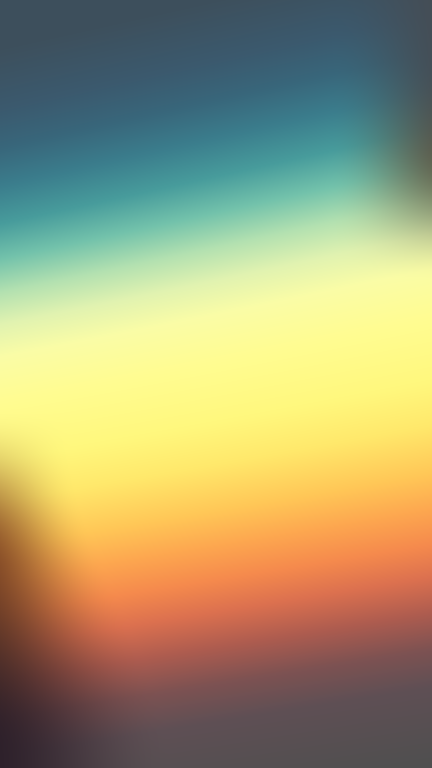
Give the GLSL for this background, as a WebGL 1 fragment shader.

```glsl
precision highp float;
// Blurred sunset: a slanted ramp from slate and teal through yellow to ember, with two dark corners.

#define TOP_SLOPE 0.125
#define BOTTOM_SLOPE 0.09
#define RIGHT_SHADE_START 0.76
#define LEFT_SHADE_NARROW 0.17
#define LEFT_SHADE_WIDE 0.40

uniform vec2 u_resolution;

// Moves the colour on to the next stop while t runs from start to end.
vec3 toStop(vec3 color, vec3 next, float start, float end, float t) {
  return mix(color, next, clamp((t - start) / (end - start), 0.0, 1.0));
}

// Sky colours from the top (t = 0) to the bottom (t = 1).
vec3 skyRamp(float t) {
  vec3 c = vec3(0.24, 0.31, 0.36);
  c = toStop(c, vec3(0.23, 0.35, 0.43), 0.00, 0.08, t);
  c = toStop(c, vec3(0.22, 0.40, 0.48), 0.08, 0.13, t);
  c = toStop(c, vec3(0.23, 0.49, 0.55), 0.13, 0.18, t);
  c = toStop(c, vec3(0.28, 0.61, 0.61), 0.18, 0.23, t);
  c = toStop(c, vec3(0.45, 0.76, 0.67), 0.23, 0.277, t);
  c = toStop(c, vec3(0.70, 0.88, 0.69), 0.277, 0.322, t);
  c = toStop(c, vec3(0.88, 0.95, 0.69), 0.322, 0.365, t);
  c = toStop(c, vec3(0.98, 0.99, 0.65), 0.365, 0.41, t);
  c = toStop(c, vec3(1.00, 0.99, 0.57), 0.41, 0.47, t);
  c = toStop(c, vec3(1.00, 0.97, 0.49), 0.47, 0.55, t);
  c = toStop(c, vec3(1.00, 0.91, 0.42), 0.55, 0.605, t);
  c = toStop(c, vec3(1.00, 0.78, 0.34), 0.605, 0.665, t);
  c = toStop(c, vec3(0.99, 0.65, 0.31), 0.665, 0.712, t);
  c = toStop(c, vec3(0.96, 0.54, 0.30), 0.712, 0.755, t);
  c = toStop(c, vec3(0.86, 0.44, 0.31), 0.755, 0.797, t);
  c = toStop(c, vec3(0.68, 0.36, 0.31), 0.797, 0.843, t);
  c = toStop(c, vec3(0.49, 0.32, 0.32), 0.843, 0.89, t);
  c = toStop(c, vec3(0.37, 0.31, 0.33), 0.89, 0.94, t);
  return toStop(c, vec3(0.31, 0.31, 0.31), 0.94, 1.04, t);
}

void main() {
  vec2 uv = gl_FragCoord.xy / u_resolution;
  float depth = 1.0 - uv.y;

  // Bands rise to the right, a little less steeply near the bottom.
  float slope = mix(TOP_SLOPE, BOTTOM_SLOPE, smoothstep(0.2, 0.8, depth));
  vec3 color = skyRamp(depth + slope * (uv.x - 0.5));

  // Upper right shade: slate above, olive brown where it fades out.
  vec3 rightShade = mix(vec3(0.27, 0.30, 0.33), vec3(0.39, 0.36, 0.27),
                        smoothstep(0.08, 0.26, depth));
  float rightMask = smoothstep(RIGHT_SHADE_START, 1.05, uv.x)
                  * (1.0 - smoothstep(0.19, 0.37, depth));
  color = mix(color, rightShade, rightMask);

  // Lower left shade: rust that widens and darkens to plum.
  vec3 leftShade = mix(vec3(0.50, 0.27, 0.14), vec3(0.17, 0.12, 0.16),
                       smoothstep(0.70, 0.97, depth));
  float shadeWidth = mix(LEFT_SHADE_NARROW, LEFT_SHADE_WIDE,
                         smoothstep(0.58, 1.0, depth));
  float leftMask = (1.0 - smoothstep(-0.06, shadeWidth, uv.x))
                 * smoothstep(0.53, 0.74, depth);
  color = mix(color, leftShade, leftMask);

  gl_FragColor = vec4(color, 1.0);
}
```
